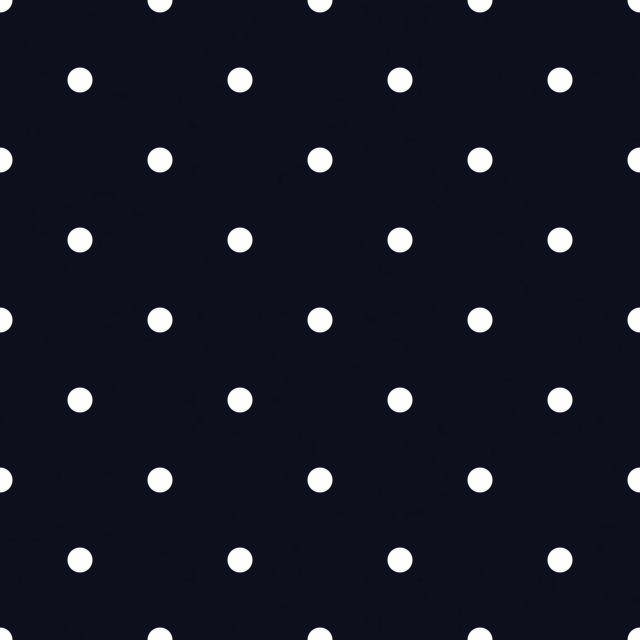
A WebGL 1 fragment shader for this pattern:

```glsl
precision highp float;
// White polka dots in a staggered grid on midnight navy with a very faint mottle.

uniform vec2 u_resolution;

const float REPEATS = 4.0;        // cells across and down
const float DOT_RADIUS = 0.0195;  // fraction of the canvas
const float MOTTLE_CELLS = 96.0;  // whole number, so the noise wraps
const vec3 NAVY = vec3(0.052, 0.058, 0.112);
const vec3 DEEP_NAVY = vec3(0.02, 0.03, 0.08);
const vec3 WHITE = vec3(0.995);

float hash(vec2 p) {
  vec3 q = fract(vec3(p.xyx) * 0.1031);
  q += dot(q, q.yzx + 33.33);
  return fract((q.x + q.y) * q.z);
}

// Value noise that repeats every `period` lattice cells.
float wrappedNoise(vec2 p, float period) {
  vec2 cell = floor(p);
  vec2 f = fract(p);
  vec2 blend = f * f * (3.0 - 2.0 * f);
  vec2 lo = mod(cell, period);
  vec2 hi = mod(cell + 1.0, period);
  float bottom = mix(hash(lo), hash(vec2(hi.x, lo.y)), blend.x);
  float top = mix(hash(vec2(lo.x, hi.y)), hash(hi), blend.x);
  return mix(bottom, top, blend.y);
}

// Distance to the nearest point of a square lattice, in canvas units.
float latticeDistance(vec2 uv, vec2 offset, float repeats) {
  return length(fract(uv * repeats + offset) - 0.5) / repeats;
}

// Smooth coverage of a disc, with an edge about one pixel wide.
float discCoverage(float dist, float radius, float pixel) {
  return 1.0 - smoothstep(radius - 0.75 * pixel, radius + 0.75 * pixel, dist);
}

void main() {
  vec2 uv = gl_FragCoord.xy / u_resolution;
  float pixel = 1.0 / min(u_resolution.x, u_resolution.y);

  // Cloth: almost flat, with barely visible darker flecks
  float mottle = wrappedNoise(uv * MOTTLE_CELLS, MOTTLE_CELLS);
  vec3 color = mix(NAVY, DEEP_NAVY, 0.2 * smoothstep(0.8, 1.0, mottle));

  // Dots: one lattice on the cell corners, one on the cell centres
  float corners = latticeDistance(uv, vec2(0.5), REPEATS);
  float centres = latticeDistance(uv, vec2(0.0), REPEATS);
  float dots = discCoverage(min(corners, centres), DOT_RADIUS, pixel);

  gl_FragColor = vec4(mix(color, WHITE, dots), 1.0);
}
```
